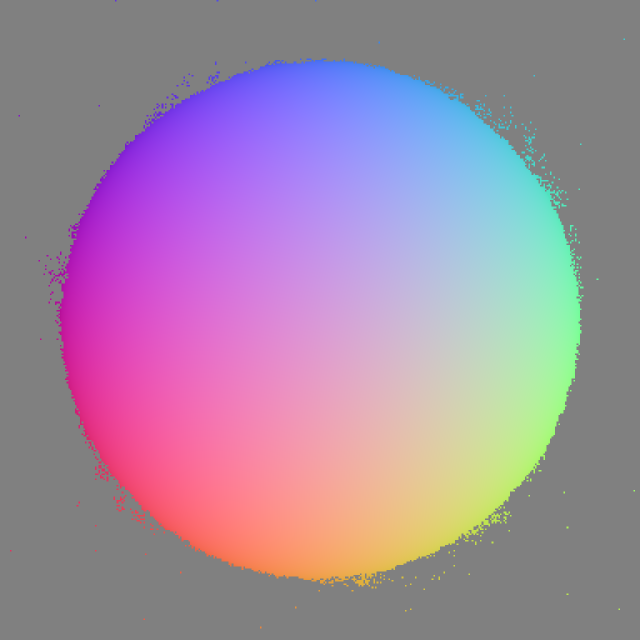
Reproduce this texture map procedurally as a WebGL 1 fragment shader.

```glsl
precision highp float;
uniform vec2 u_resolution;

#define RADIUS 0.406
#define EYE_TILT 0.22
#define GRID 384.0
#define VIEW_AXIS vec3(0.69, 0.20, 0.69)
#define BACKGROUND vec3(0.502)
#define SPECK_DENSITY 0.55
#define STRAY_DENSITY 0.0002
#define EDGE_WOBBLE 0.005

float hash(vec2 p) {
  vec3 q = fract(vec3(p.xyx) * 0.1031);
  q += dot(q, q.yzx + 33.33);
  return fract((q.x + q.y) * q.z);
}

float valueNoise(vec2 p) {
  vec2 i = floor(p);
  vec2 f = fract(p);
  f = f * f * (3.0 - 2.0 * f);
  float low = mix(hash(i), hash(i + vec2(1.0, 0.0)), f.x);
  float high = mix(hash(i + vec2(0.0, 1.0)), hash(i + 1.0), f.x);
  return mix(low, high, f.y);
}

// Soft bump around the rim, all angles in degrees
float lobe(float angle, float center, float width) {
  float d = (mod(angle - center + 180.0, 360.0) - 180.0) / width;
  return exp(-d * d);
}

// How far the specks reach beyond the rim
float sprayReach(float angle) {
  float reach = 0.003;
  reach += 0.021 * lobe(angle, 117.0, 13.0);
  reach += 0.032 * lobe(angle, 46.0, 13.0);
  reach += 0.016 * lobe(angle, 22.0, 11.0);
  reach += 0.026 * lobe(angle, 168.0, 9.0);
  reach += 0.027 * lobe(angle, 223.0, 11.0);
  reach += 0.029 * lobe(angle, 288.0, 12.0);
  reach += 0.018 * lobe(angle, 313.0, 12.0);
  return reach;
}

// World normal of a sphere in perspective, p in sphere radii
vec3 sphereNormal(vec2 p) {
  float r = min(length(p), 1.0);
  vec2 dir = p / max(length(p), 0.0001);
  float rayAngle = atan(r * EYE_TILT / sqrt(1.0 - EYE_TILT * EYE_TILT));
  float bend = asin(min(sin(rayAngle) / EYE_TILT, 1.0)) - rayAngle;
  vec3 view = normalize(VIEW_AXIS);
  vec3 right = normalize(vec3(-view.y, view.x, 0.0));
  vec3 up = cross(view, right);
  return cos(bend) * view + sin(bend) * (dir.x * right + dir.y * up);
}

// Ragged disc with loose specks, decided once per grid cell
float coverage(vec2 uv) {
  vec2 cell = floor(uv * GRID);
  vec2 p = (cell + 0.5) / GRID - 0.5;
  float rim = length(p) - RADIUS;
  if (rim < -0.02) return 1.0;
  float reach = sprayReach(degrees(atan(p.y, p.x)));
  float wobble = (valueNoise(cell * 0.17) - 0.5) * EDGE_WOBBLE;
  float solid = 1.0 - smoothstep(-0.003, 0.002, rim + wobble + 0.06 * reach);
  float fall = max(rim, 0.0) / reach;
  float clump = smoothstep(0.25, 0.8, valueNoise(cell * 0.11 + 40.0));
  float specks = SPECK_DENSITY * clump * exp(-1.6 * fall * fall);
  float strays = STRAY_DENSITY * step(rim, 0.1);
  return step(hash(cell + 7.0), max(solid, specks + strays));
}

void main() {
  vec2 uv = gl_FragCoord.xy / u_resolution;

  // Average four samples to smooth the cell edges
  float cover = 0.0;
  for (int i = 0; i < 4; i++) {
    float k = float(i);
    vec2 offset = vec2(mod(k, 2.0), floor(k / 2.0)) * 0.5 - 0.25;
    cover += 0.25 * coverage((gl_FragCoord.xy + offset) / u_resolution);
  }

  vec3 normalColor = 0.5 + 0.5 * sphereNormal((uv - 0.5) / RADIUS);
  gl_FragColor = vec4(mix(BACKGROUND, normalColor, cover), 1.0);
}
```
